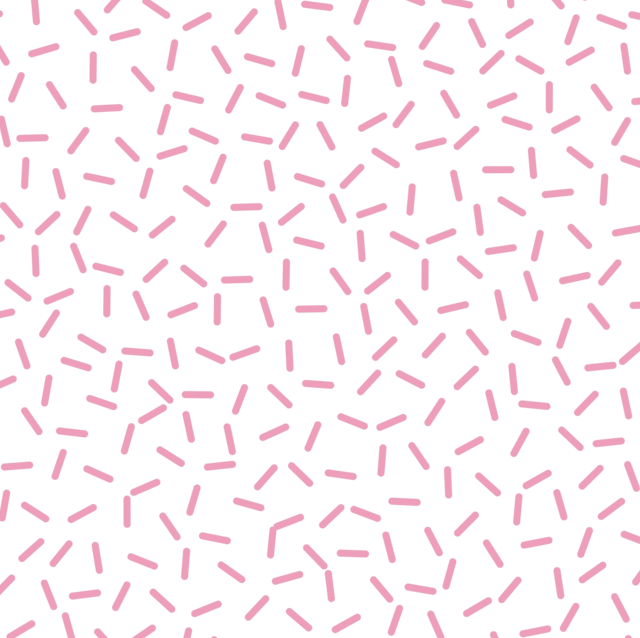
Reproduce this pattern procedurally as a Shadertoy shader.

```glsl
// Scattered pink sprinkles: short round-ended strokes on white.
// Centres sit on a triangular lattice, bent by slow waves and jittered;
// three interleaved direction groups keep neighbouring strokes apart.

vec3 hash3(vec2 p) {
    vec3 q = fract(vec3(p.xyx) * vec3(0.1031, 0.1030, 0.0973));
    q += dot(q, q.yxz + 33.33);
    return fract((q.xxy + q.yzz) * q.zyx);
}

// Signed distance to a stroke centred at the origin
float capsule(vec2 p, vec2 dir, float halfLength, float radius) {
    float along = clamp(dot(p, dir), -halfLength, halfLength);
    return length(p - dir * along) - radius;
}

// Centre of the stroke that belongs to a lattice cell
vec2 strokeCentre(vec2 cell, vec2 rnd) {
    vec2 site = vec2(cell.x + 0.5 * cell.y, 0.866 * cell.y);
    vec2 bend = 0.5 * sin(0.38 * site.yx + vec2(0.7, 2.1))
              + 0.2 * sin(0.71 * (site.x + site.y) + vec2(1.3, 4.0));
    float turn = 6.2832 * rnd.x;
    return site + bend + 0.15 * sqrt(rnd.y) * vec2(cos(turn), sin(turn));
}

void mainImage(out vec4 fragColor, in vec2 fragCoord) {
    const float spacing = 0.068;  // lattice step as a share of the width
    vec2 p = fragCoord / (iResolution.x * spacing);
    float pixel = 1.0 / (iResolution.x * spacing);

    // Nearest stroke among the surrounding cells
    float row = round(p.y / 0.866);
    vec2 home = vec2(round(p.x - 0.5 * row), row);
    float dist = 10.0;
    for (int j = -2; j <= 2; j++) {
        for (int i = -2; i <= 2; i++) {
            vec2 cell = home + vec2(i, j);
            vec3 rnd = hash3(cell + 137.0);
            float group = mod(cell.x - cell.y, 3.0);
            float angle = radians(60.0 * group + 68.0 * (rnd.z - 0.5) + 12.0);
            vec2 dir = vec2(cos(angle), sin(angle));
            vec2 offset = p - strokeCentre(cell, rnd.xy);
            dist = min(dist, capsule(offset, dir, 0.29, 0.081));
        }
    }

    // Pink body with a faintly duller rim, softened against white
    vec3 pink = vec3(0.932, 0.62, 0.73);
    vec3 rimPink = vec3(0.91, 0.63, 0.73);
    vec3 stroke = mix(pink, rimPink, smoothstep(-0.035, -0.015, dist));
    float cover = 1.0 - smoothstep(-0.9 * pixel, 0.9 * pixel, dist);
    fragColor = vec4(mix(vec3(1.0), stroke, cover), 1.0);
}
```
